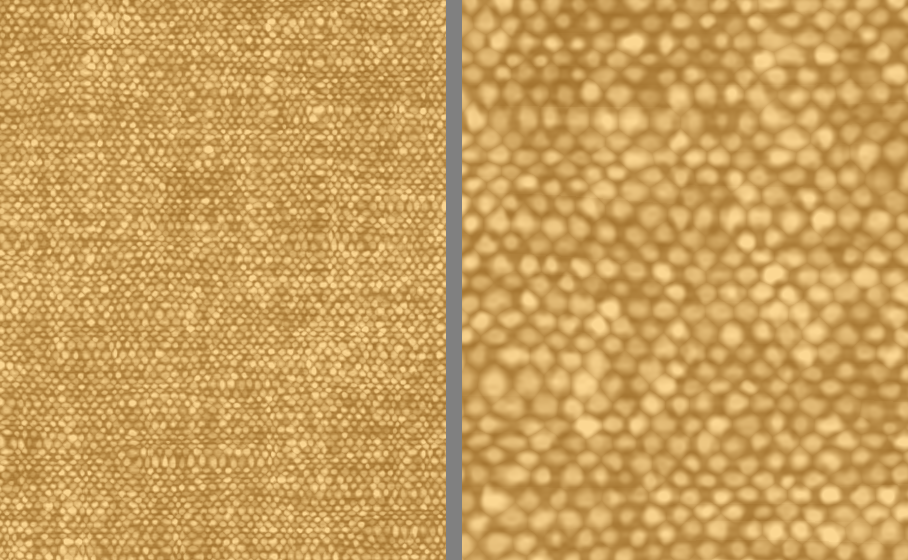
Left, the full canvas; right, a detail of the centre.
Reproduce this texture procedurally as a Shadertoy shader.

```glsl
#define COLUMNS 120.0      // warp threads per canvas height
#define ROWS 88.0          // weft threads per canvas height
#define WOBBLE 0.55        // unevenness of the thread spacing
#define KNOT_SIZE vec2(0.86, 0.62)
#define STREAK 0.30        // strength of thread-to-thread variation
#define FUZZ 0.20          // fine fibre contrast
#define SHADE vec3(0.66, 0.475, 0.205)
#define LIGHT vec3(0.95, 0.80, 0.53)

float hash(vec2 p) {
    vec3 q = fract(p.xyx * 0.1031);
    q += dot(q, q.yzx + 33.33);
    return fract((q.x + q.y) * q.z);
}

float noise(vec2 p) {
    vec2 cell = floor(p), f = fract(p);
    f = f * f * (3.0 - 2.0 * f);
    return mix(mix(hash(cell), hash(cell + vec2(1, 0)), f.x),
               mix(hash(cell + vec2(0, 1)), hash(cell + vec2(1, 1)), f.x), f.y);
}

// Canvas position to thread coordinates, with uneven spacing
vec2 weaveCoord(vec2 p) {
    vec2 w = p * vec2(COLUMNS, ROWS);
    w.x += WOBBLE * (2.0 * noise(vec2(w.x * 0.3, p.y * 5.0)) - 1.0);
    w.y += WOBBLE * (2.0 * noise(vec2(p.x * 7.0 + 40.0, w.y * 0.35)) - 1.0);
    return w;
}

// Bright raised knots where a warp thread passes over the weft
float knots(vec2 w) {
    float height = 0.0;
    float ragged = 0.5 * (noise(w * 1.7 + 9.0) - 0.5);
    for (int j = -1; j <= 1; j++) {
        for (int i = -1; i <= 1; i++) {
            vec2 id = floor(w) + vec2(i, j);
            if (mod(id.x + id.y, 2.0) > 0.5) continue;
            vec2 jitter = vec2(hash(id + 3.1), hash(id + 17.7)) - 0.5;
            float column = noise(vec2(id.x * 7.3, id.y * 0.06)) - 0.5;
            float row = noise(vec2(id.x * 0.05, id.y * 5.7 + 80.0)) - 0.5;
            float thread = STREAK * (column + row);
            vec2 size = KNOT_SIZE * (0.85 + 0.3 * hash(id + 51.0) + thread);
            float d = length((w - id - 0.5 - 0.3 * jitter) / size) + ragged;
            float gain = 0.55 + 0.5 * hash(id + 29.0) + 1.2 * thread;
            height = max(height, gain * (1.0 - smoothstep(0.25, 1.25, d)));
        }
    }
    return height;
}

void mainImage(out vec4 fragColor, in vec2 fragCoord) {
    vec2 p = fragCoord / iResolution.y;
    vec2 w = weaveCoord(p);

    // Weft body, darker in the grooves between rows
    float groove = 0.5 - 0.5 * cos(6.2832 * w.y);
    float tone = 0.05 + 0.11 * groove;
    tone += 0.12 * (noise(vec2(p.x * 9.0, floor(w.y) * 3.7)) - 0.5);

    // Knots, fibres and broad unevenness of the cloth
    tone += 0.9 * knots(w);
    tone += FUZZ * (noise(p * vec2(190.0, 330.0)) - 0.5);
    tone += 0.12 * (noise(p * vec2(9.0, 6.0) + 20.0) - 0.5);

    fragColor = vec4(mix(SHADE, LIGHT, clamp(tone, -0.08, 1.12)), 1.0);
}
```
